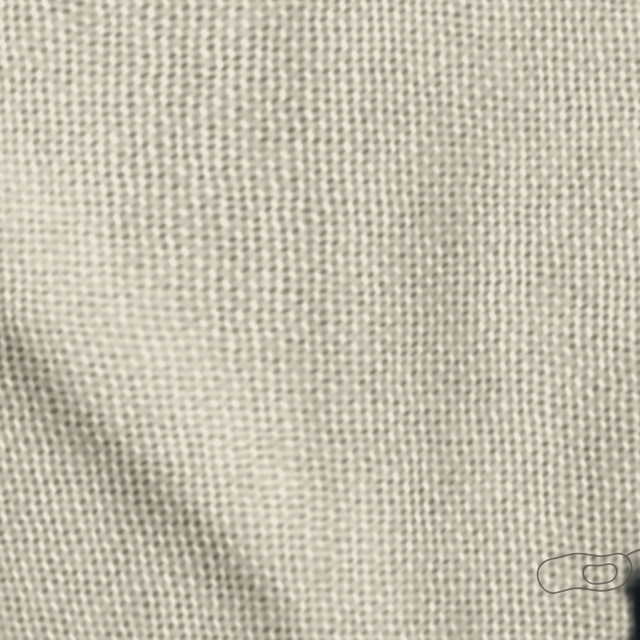
Give the GLSL for this texture, as a Shadertoy shader.

```glsl
const float PI = 3.14159265;

float hash(vec2 p) {
    return fract(sin(dot(p, vec2(127.1, 311.7))) * 43758.5453);
}

float noise(vec2 p) {
    vec2 i = floor(p), f = fract(p);
    f = f * f * (3.0 - 2.0 * f);
    return mix(mix(hash(i), hash(i + vec2(1, 0)), f.x),
               mix(hash(i + vec2(0, 1)), hash(i + vec2(1, 1)), f.x), f.y);
}

float gauss(float d, float width) {
    return exp(-d * d / (width * width));
}

// Soft plain weave, strands centred on half integers; returns relief around zero
float weave(vec2 p, float ridge) {
    // Each upright strand leans a little over its crossings
    p.x += 0.06 * sin(2.0 * PI * (p.y - 0.5));
    float column = 0.5 - 0.5 * cos(2.0 * PI * p.x);
    float row = 0.5 - 0.5 * cos(2.0 * PI * p.y);
    float over = sin(PI * p.x) * sin(PI * p.y);

    // Upright strands run on as bright ribs, except along the ridge
    float ribs = mix(0.7, 1.25, noise(vec2(p.x * 0.3, p.y * 0.12))) * (1.0 - 0.6 * ridge);
    float relief = 0.145 * ribs * (column - 0.5) + 0.045 * (row - 0.5);

    // Glints where the strands pass on top
    float glint = 0.3 + 1.4 * noise(p * vec2(0.9, 0.6) + 41.0);
    relief += 0.055 * over * column * glint * (1.0 - 0.4 * ridge);

    // Holes between the upright strands, uneven in strength
    float gap = (1.0 - column) * (1.0 - row);
    relief -= 0.1 * (gap * (0.2 + 1.6 * hash(floor(p + 0.5))) - 0.25) * (1.0 - 0.3 * ridge);

    // Uneven yarn thickness, changing slowly along each strand
    relief += 0.07 * column * (noise(vec2(floor(p.x) * 7.3, p.y * 0.3)) - 0.5);
    return relief + 0.03 * row * (noise(vec2(p.x * 0.3, floor(p.y) * 5.7)) - 0.5);
}

float segment(vec2 p, vec2 a, vec2 b) {
    vec2 d = b - a;
    return length(p - a - d * clamp(dot(p - a, d) / dot(d, d), 0.0, 1.0));
}

// Loose hair: an outer loop, a smaller loop and a tail
float hair(vec2 p) {
    p.y += 0.003 * sin(p.x * 75.0);
    float outer = abs(segment(p, vec2(0.867, 0.103), vec2(0.96, 0.108)) - 0.027);
    float inner = abs(segment(p, vec2(0.925, 0.103), vec2(0.95, 0.107)) - 0.014);
    float tail = segment(p, vec2(0.975, 0.127), vec2(1.01, 0.145));
    return min(min(outer, inner), tail);
}

void mainImage(out vec4 fragColor, in vec2 fragCoord) {
    vec2 uv = fragCoord / iResolution.xy;
    float px = 1.0 / iResolution.y;

    // Folds run diagonally across the lower left
    float bend = 0.03 * (noise(uv * 4.0) - 0.5) + 0.01 * sin(uv.x * 15.0);
    float fold = uv.x + uv.y - 0.465 + bend;
    float ridge = gauss(uv.x + uv.y - 0.69 + bend, 0.13) * smoothstep(0.8, 0.5, uv.x);
    float shadow = gauss(fold, fold > 0.0 ? 0.05 : 0.075) * smoothstep(0.58, 0.32, uv.x);

    // Cloth coordinates: 60 by 64 strands, leaning more at the lower left
    vec2 cloth = vec2(uv.x + 0.04 * uv.y, uv.y + 0.03 * uv.x);
    cloth.x += 0.16 * min(uv.y, 0.5) * smoothstep(0.6, 0.0, uv.x);
    cloth += 0.012 * (vec2(noise(uv * 5.0), noise(uv * 5.0 + 31.0)) - 0.5);
    cloth += 0.005 * (vec2(noise(uv * 30.0), noise(uv * 30.0 + 57.0)) - 0.5);
    float relief = weave(cloth * vec2(60.0, 64.0), ridge);

    // Faint slanting ribs low on the ridge
    float slant = sin(2.0 * PI * (64.0 * cloth.y - 30.0 * cloth.x));
    relief += 0.02 * slant * ridge * smoothstep(0.5, 0.3, uv.y);

    // Broad light and shade
    float light = 0.79 + 0.045 * ridge - 0.15 * shadow;
    light += 0.025 * smoothstep(0.6, 0.0, uv.x) * smoothstep(0.4, 0.8, uv.y);
    light -= 0.045 * gauss(uv.x - 0.72 + 0.06 * uv.y, 0.06) * smoothstep(0.95, 0.5, uv.y);
    light -= 0.02 * gauss(uv.x - 0.53 + 0.07 * uv.y, 0.025);
    light -= 0.055 * smoothstep(0.75, 1.0, uv.x) * smoothstep(0.55, 0.2, uv.y);
    light -= 0.02 * smoothstep(0.05, -0.1, fold);
    light += 0.035 * (noise(uv * vec2(14.0, 5.0)) - 0.5);

    // Fine fuzz, then the warm grey to cream colour ramp
    float fuzz = 0.04 * (noise(uv * vec2(130.0, 95.0)) - 0.5);
    float tone = clamp(light + 1.05 * relief + fuzz, 0.42, 0.93);
    vec3 color = mix(vec3(0.55, 0.525, 0.46), vec3(0.89, 0.86, 0.795), (tone - 0.55) / 0.34);

    // Dark gap past the cloth edge in the lower right corner
    float edge = uv.x - 0.99 + 0.2 * max(uv.y - 0.06, 0.0) + 0.015 * (noise(uv * 40.0) - 0.5);
    float gap = smoothstep(-0.02, 0.012, edge) * smoothstep(0.15, 0.07, uv.y);
    color = mix(color, vec3(0.07, 0.09, 0.11), gap);

    float strand = smoothstep(0.001 + px, 0.0003, hair(uv));
    color = mix(color, vec3(0.31, 0.31, 0.29), 0.75 * strand);
    fragColor = vec4(color, 1.0);
}
```
